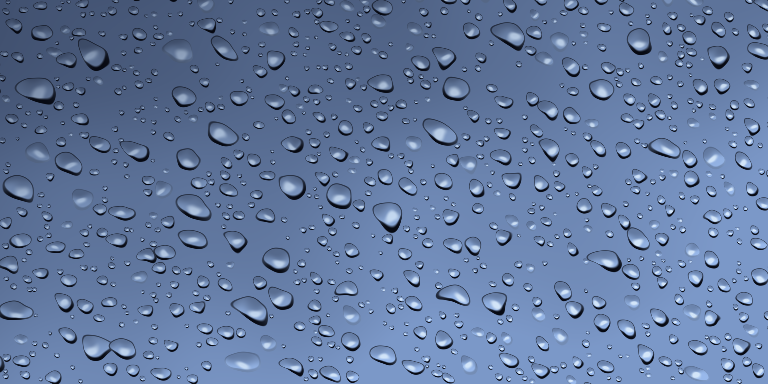
Write a WebGL 2 fragment shader that draws this texture.

```glsl
#version 300 es
precision highp float;
// Water drops on a blue-grey pane. Four jittered grids place bent, tilted
// ellipses over a diagonal gradient, small ones keeping clear of larger ones;
// each drop gets a black lower crescent, a thin outline, a pale body and glints.

uniform vec2 u_resolution;
out vec4 fragColor;

const float CELL[4] = float[4](0.136, 0.080, 0.047, 0.028);

struct Drop { vec2 center; float radius; bool present; vec4 h; vec4 g; };

vec4 hash4(vec2 cell) {
  vec4 v = fract(cell.xyxy * vec4(0.1031, 0.1030, 0.0973, 0.1099));
  v += dot(v, v.wzxy + 33.33);
  return fract((v.xxyz + v.yzzw) * v.zywx);
}

float gradientNoise(vec2 p) {
  vec2 i = floor(p), f = p - i;
  vec2 s = f * f * f * (f * (f * 6.0 - 15.0) + 10.0);
  float corner[4];
  for (int k = 0; k < 4; k++) {
    vec2 o = vec2(k & 1, k >> 1);
    float a = 6.2832 * hash4(i + o + 91.0).x;
    corner[k] = dot(vec2(cos(a), sin(a)), f - o);
  }
  return mix(mix(corner[0], corner[1], s.x), mix(corner[2], corner[3], s.x), s.y);
}

vec3 paneColor(vec2 p) {
  float light = 0.12 + 0.26 * p.x + 0.68 * (1.0 - p.y);
  light += 0.22 * gradientNoise(p * 2.3 + 4.0);
  return mix(vec3(0.20, 0.25, 0.355), vec3(0.475, 0.585, 0.77), clamp(light, 0.0, 1.03));
}

Drop dropAt(vec2 id, int layer) {
  float cell = CELL[layer];
  Drop d;
  d.h = hash4(id + 13.0 + 700.0 * cell);
  d.g = hash4(id + 57.0 + 900.0 * cell);
  d.center = (id + 0.5 + 0.66 * (d.h.xy - 0.5)) * cell;
  d.radius = cell * mix(0.16, 0.30, fract(d.h.w * 7.0));
  float x = d.center.x;
  if (layer == 0) d.radius *= 1.04 - 0.12 * x;
  vec4 share = vec4(0.84 - 0.2 * x, 0.70 + 0.12 * x, 0.50 + 0.15 * x, 0.36);
  d.present = d.h.z < share[layer];
  return d;
}

// True where a drop would touch one of a larger layer
bool crowded(Drop d, int layer) {
  for (int k = 0; k < layer; k++) {
    vec2 home = floor(d.center / CELL[k]);
    for (int n = 0; n < 9; n++) {
      Drop other = dropAt(home + vec2(n % 3 - 1, n / 3 - 1), k);
      float reach = 1.2 * other.radius + d.radius;
      if (other.present && distance(other.center, d.center) < reach) return true;
    }
  }
  return false;
}

// Blends one drop over col; u is the position in units of its radius
vec3 shadeDrop(vec3 col, vec3 pane, vec2 p, vec2 u, Drop d, float big) {
  vec4 g = d.g;
  float pixel = 1.0 / (u_resolution.y * d.radius);

  // Outline: tilted, stretched, tapered and bent circle
  float tilt = -0.25 - 0.28 * p.x + 0.9 * (g.x - 0.5);
  float stretch = 1.05 + (0.12 + 0.24 * big) * g.y;
  float c = cos(tilt), s = sin(tilt);
  vec2 q = mat2(c, -s, s, c) * u;
  q = vec2(q.x / stretch, q.y * stretch);
  q.y *= 1.0 - (0.5 * g.z - 0.08) * clamp(q.x, -1.2, 1.2);
  q.y += 0.8 * big * (g.w - 0.4) * (q.x * q.x - 0.35);
  float wave = gradientNoise(u * 0.75 + 40.0 * d.h.xy);
  q += big * wave * vec2(0.3, 0.22);
  float depth = 1.0 - length(q);
  float cover = smoothstep(-0.5 * pixel, 0.5 * pixel, depth);
  if (cover <= 0.0) return col;

  // Body: darker above, paler below
  float low = smoothstep(0.8, -0.5, u.y + 0.8 * wave);
  vec3 body = mix(pane * 0.86, pane * 1.14 + vec3(0.045, 0.045, 0.03), low);

  // Crisp glint near the lower edge, stronger towards the lower right
  vec2 spot = (u - vec2(0.6 * (g.w - 0.4), -0.2)) * vec2(1.4, 2.2);
  spot.y += 1.2 * spot.x * (g.x - 0.5) + 1.2 * wave;
  float glint = smoothstep(0.2, 0.9, exp(-1.6 * dot(spot, spot)));
  glint *= 0.2 + 0.3 * p.x + 0.45 * (1.0 - p.y);
  body = mix(body, vec3(0.84, 0.91, 0.98), clamp(glint, 0.0, 0.95));

  // Rim: wide crescent below, thin line elsewhere; a few drops stay faint
  vec2 downward = normalize(vec2(1.1 * (g.z - 0.45), -1.0));
  float down = smoothstep(-0.1, 1.0, dot(u / max(length(u), 0.001), downward));
  float width = 0.10 + 0.25 * down;
  float rim = 1.0 - smoothstep(0.5 * width, width + 0.3 * pixel, depth);
  float contrast = mix(0.55, 1.0, down) * (d.h.w > 0.88 ? 0.25 : 1.0);
  body = mix(body, vec3(0.025, 0.035, 0.07), rim * contrast);
  return mix(col, body, cover);
}

void main() {
  vec2 p = gl_FragCoord.xy / u_resolution.y;
  vec3 pane = paneColor(p);
  vec3 col = pane;
  for (int layer = 3; layer >= 0; layer--) {
    vec2 home = floor(p / CELL[layer]);
    for (int n = 0; n < 9; n++) {
      Drop d = dropAt(home + vec2(n % 3 - 1, n / 3 - 1), layer);
      vec2 u = (p - d.center) / d.radius;
      if (!d.present || dot(u, u) > 4.0 || crowded(d, layer)) continue;
      col = shadeDrop(col, pane, p, u, d, 1.0 - float(layer) / 3.0);
    }
  }
  fragColor = vec4(col, 1.0);
}
```
